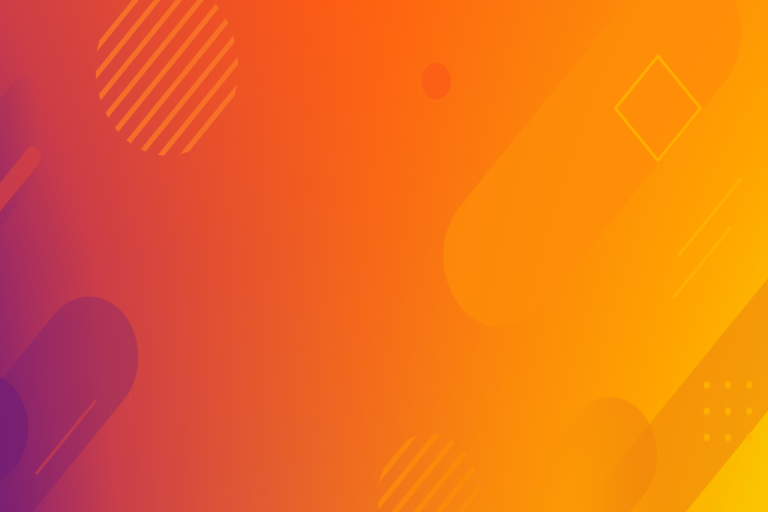
A Shadertoy shader for this background:

```glsl
// Warm purple-to-yellow gradient with slanted capsules, striped discs and thin ornaments
#define CANVAS_ASPECT 1.5
#define STRETCH 1.23
#define STRIPE_PERIOD 0.0423
#define STRIPE_HALF 0.0065
#define LINE_HALF 0.0026
#define DOT_SPACING 0.0415
#define DOT_RADIUS 0.006

const vec3 PLUM = vec3(0.43, 0.11, 0.46);
const vec3 CORAL = vec3(0.83, 0.25, 0.27);
const vec3 ORANGE = vec3(0.995, 0.55, 0.03);
const vec3 AMBER = vec3(0.94, 0.51, 0.05);
const vec3 GOLD = vec3(1.0, 0.70, 0.0);

// Coverage of a signed distance, softened over about one pixel
float fill(float d) {
    float px = 0.8 / iResolution.y;
    return 1.0 - smoothstep(-px, px, d);
}

// Capsule running along the diagonal from start by the given x extent
float capsule(vec2 p, vec2 start, float extent, float radius) {
    vec2 q = p - start;
    float along = 0.5 * (q.x + q.y);
    float t = clamp(along, min(extent, 0.0), max(extent, 0.0));
    return length(q - t) - radius;
}

// Disc cut into diagonal stripes
float stripedDisc(vec2 p, vec2 center, float radius) {
    vec2 q = p - center;
    float s = q.x - q.y;
    float offset = abs(s - STRIPE_PERIOD * round(s / STRIPE_PERIOD));
    float stripe = offset * 0.7071 - STRIPE_HALF * 0.7071;
    return max(length(q) - radius, stripe);
}

// Square grid of three by three dots
float dotGrid(vec2 p, vec2 center) {
    vec2 q = p - center;
    vec2 cell = clamp(round(q / DOT_SPACING), -1.0, 1.0);
    return length(q - cell * DOT_SPACING) - DOT_RADIUS;
}

// Colour ramp whose stops tilt with height
vec3 background(vec2 uv) {
    float x = uv.x * CANVAS_ASPECT;
    float v = 2.0 * uv.y - 1.0;
    float t = x + max(v, 0.0) * (0.185 - 0.3 * x)
                + max(-v, 0.0) * (0.2 * x - 0.088);
    float stops[8] = float[8](-0.117, 0.04, 0.186, 0.42, 0.732, 1.055, 1.367, 1.676);
    vec3 ramp[8] = vec3[8](
        vec3(0.47, 0.12, 0.46), vec3(0.66, 0.18, 0.37),
        vec3(0.80, 0.24, 0.28), vec3(0.89, 0.31, 0.19),
        vec3(0.97, 0.41, 0.09), vec3(0.99, 0.54, 0.03),
        vec3(1.00, 0.64, 0.00), vec3(0.98, 0.77, 0.00));
    vec3 col = ramp[0];
    for (int i = 1; i < 8; i++) {
        float k = clamp((t - stops[i - 1]) / (stops[i] - stops[i - 1]), 0.0, 1.0);
        col = mix(col, ramp[i], k);
    }
    // Extra heat near the top, muted tone near the bottom
    float d = (x - 0.6) / 0.35;
    return col + v * exp(-d * d) * vec3(0.04, -0.015, -0.04);
}

void mainImage(out vec4 fragColor, in vec2 fragCoord) {
    vec2 uv = fragCoord / iResolution.xy;
    vec2 p = uv * vec2(CANVAS_ASPECT, 1.0 / STRETCH);
    vec3 col = background(uv);

    // Large capsule in the upper right
    col = mix(col, ORANGE, 0.75 * fill(capsule(p, vec2(0.979, 0.4065), 0.355, 0.113)));

    // Purple shapes on the left
    float fade = 1.0 - smoothstep(0.0, 0.08, p.x);
    col = mix(col, PLUM, 0.15 * fade * fill(capsule(p, vec2(0.068, 0.622), -0.3, 0.073)));
    col = mix(col, PLUM, 0.32 * fill(capsule(p, vec2(0.174, 0.246), -0.5, 0.096)));
    col = mix(col, PLUM, 0.60 * fill(length(p - vec2(-0.033, 0.133)) - 0.088));
    col = mix(col, CORAL, 0.75 * fill(capsule(p, vec2(0.064, 0.564), -0.2, 0.016)));
    col = mix(col, CORAL, 0.60 * fill(capsule(p, vec2(0.072, 0.062), 0.114, LINE_HALF)));

    // Amber band and rounded end in the lower right
    fade = smoothstep(1.14, 1.30, p.x);
    col = mix(col, AMBER, 0.55 * fade * fill(capsule(p, vec2(1.223, -0.011), 0.5, 0.0745)));
    fade = smoothstep(1.07, 1.25, p.x);
    col = mix(col, AMBER, 0.55 * fade * fill(capsule(p, vec2(1.191, 0.0905), -0.4, 0.092)));

    // Striped discs and the small dot
    vec3 stripeColor = vec3(0.98, 0.46, 0.15);
    col = mix(col, stripeColor, 0.85 * fill(stripedDisc(p, vec2(0.326, 0.705), 0.139)));
    col = mix(col, ORANGE, 0.75 * fill(stripedDisc(p, vec2(0.838, 0.024), 0.100)));
    col = mix(col, vec3(0.99, 0.36, 0.09), 0.8 * fill(length(p - vec2(0.852, 0.684)) - 0.029));

    // Gold diamond, lines and dots
    vec2 q = abs(p - vec2(1.285, 0.641));
    float gold = abs(q.x + q.y - 0.083) * 0.7071 - LINE_HALF;
    gold = min(gold, capsule(p, vec2(1.326, 0.408), 0.120, LINE_HALF));
    gold = min(gold, capsule(p, vec2(1.316, 0.341), 0.110, LINE_HALF));
    gold = min(gold, dotGrid(p, vec2(1.422, 0.160)));
    col = mix(col, GOLD, 0.85 * fill(gold));

    fragColor = vec4(clamp(col, 0.0, 1.0), 1.0);
}
```
